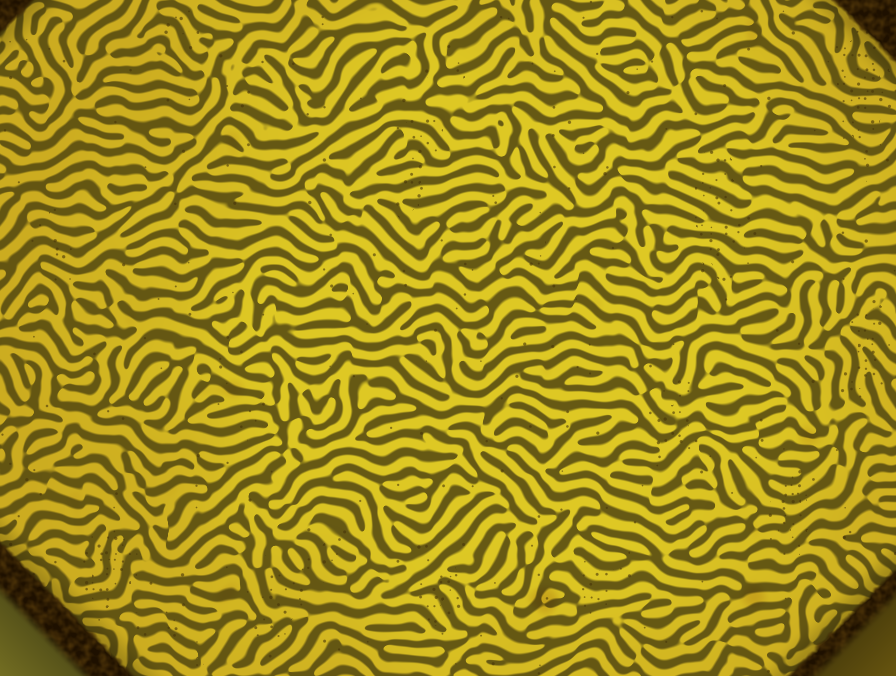
This pattern is drawn by a WebGL 2 fragment shader. Its source:

```glsl
#version 300 es
precision highp float;
// Labyrinth of olive worms on a golden film, seen in an eight-sided frame.
// Wave kernels, mostly horizontal but steered by gradient noise, agree on their
// phases with their neighbours; their normalised sum gives even, winding stripes.

uniform vec2 u_resolution;
out vec4 fragColor;

const float TAU = 6.28319;
const float PERIOD = 0.0264;        // stripe spacing, in canvas heights
const float CELL = 0.85;            // kernel spacing, in periods
const int SIDE = 11;                // kernels along one side of the local block

vec4 kernels[SIDE * SIDE];          // centre (periods), wave angle, phase (turns)

vec2 hash2(vec2 p) {
    vec3 q = fract(p.xyx * vec3(0.1031, 0.1030, 0.0973));
    q += dot(q, q.yzx + 33.33);
    return fract((q.xx + q.yz) * q.zy);
}

vec2 unitVector(float angle) { return vec2(cos(angle), sin(angle)); }

float cornerSlope(vec2 cell, vec2 offset) {
    return dot(unitVector(TAU * hash2(cell + 71.0).x), offset);
}

float gradientNoise(vec2 p) {
    vec2 i = floor(p), f = p - i;
    vec2 u = f * f * f * (f * (f * 6.0 - 15.0) + 10.0);
    vec2 e = vec2(1.0, 0.0);
    return mix(mix(cornerSlope(i, f), cornerSlope(i + e, f - e), u.x),
               mix(cornerSlope(i + e.yx, f - e.yx), cornerSlope(i + 1.0, f - 1.0), u.x), u.y);
}

// Wave direction at q (periods): upright, bent by an arch, stacked bends and turns.
float waveAngle(vec2 q) {
    float arch = -1.2 * (q.x * PERIOD - 0.66) * (q.y * PERIOD - 0.4);
    float bends = 2.3 * gradientNoise(q / vec2(2.2, 4.6) + 13.0);
    return 0.25 * TAU + arch + bends + 2.0 * gradientNoise(q / 4.6 + 47.0);
}

// Refits the phases of one checkerboard colour to their four neighbours.
void alignPhases(ivec2 home, int margin, int parity) {
    for (int y = margin; y < SIDE - margin; y++) {
        for (int x = margin; x < SIDE - margin; x++) {
            if (((x + y + home.x + home.y) & 1) != parity) continue;
            int slot = x + SIDE * y;
            vec4 self = kernels[slot];
            vec2 vote = 0.5 * unitVector(TAU * self.w), along = unitVector(self.z);
            for (int k = 0; k < 4; k++) {
                int side = (k & 1) * 2 - 1;
                vec4 other = kernels[slot + (k < 2 ? side : side * SIDE)];
                vec2 otherAlong = unitVector(other.z);
                float likeness = dot(along, otherAlong);
                float flip = likeness < 0.0 ? -1.0 : 1.0;
                float turns = flip * other.w
                            + 0.5 * dot(self.xy - other.xy, along + flip * otherAlong);
                vote += abs(likeness) * unitVector(TAU * turns);
            }
            kernels[slot].w = atan(vote.y, vote.x) / TAU;
        }
    }
}

// Normalised stripe wave, from -1 (worm) to 1 (film).
float labyrinth(vec2 q) {
    vec2 home = floor(q / CELL);
    for (int i = 0; i < SIDE * SIDE; i++) {
        vec2 cell = home + vec2(i % SIDE, i / SIDE) - 5.0;
        vec2 centre = (cell + 0.15 + 0.7 * hash2(cell + 17.0)) * CELL;
        kernels[i] = vec4(centre, waveAngle(centre), hash2(cell + 203.0).y);
    }
    for (int pass = 0; pass < 3; pass++) alignPhases(ivec2(home), pass + 1, pass & 1);

    vec2 wave = vec2(0.0), along = unitVector(waveAngle(q));
    for (int i = 0; i < 25; i++) {
        vec4 kernel = kernels[i % 5 + 3 + SIDE * (i / 5 + 3)];
        vec2 offset = q - kernel.xy, direction = unitVector(kernel.z);
        float reach = max(1.0 - dot(offset, offset) / (4.0 * CELL * CELL), 0.0);
        float likeness = clamp(2.0 * dot(direction, along), -1.0, 1.0);
        vec2 ripple = unitVector(TAU * (dot(offset, direction) + kernel.w));
        wave += reach * reach * reach * ripple * vec2(1.0, likeness);
    }
    return wave.x / sqrt(dot(wave, wave) + 0.15);
}

// Fine dirt, gathered in clusters.
float specks(vec2 p) {
    vec2 grid = p / 0.011, cell = floor(grid), random = hash2(cell + 411.0);
    float cluster = gradientNoise(vec2(p.x * 9.0, p.y * 4.0) + 31.0);
    float present = step(random.x, 0.02 + 0.5 * smoothstep(0.2, 0.55, cluster));
    float radius = mix(0.06, 0.2, random.y);
    float dist = length(grid - cell - 0.3 - 0.4 * hash2(cell + 97.0));
    return present * (1.0 - smoothstep(radius - 0.07, radius + 0.12, dist));
}

void main() {
    float aspect = u_resolution.x / u_resolution.y;
    vec2 p = gl_FragCoord.xy / u_resolution.y;
    bool left = p.x < 0.5 * aspect, low = p.y < 0.5;

    // Film and worms under uneven lamp light
    vec2 q = p / PERIOD;
    vec2 wobble = vec2(gradientNoise(q / 1.9 + 5.0), gradientNoise(q / 1.9 + 57.0));
    float film = smoothstep(-0.6, 0.36, labyrinth(q + 0.22 * wobble));
    float cloud = gradientNoise(p * 5.0 + 7.0);
    float shade = smoothstep(0.3, 0.75, length(p - vec2(0.57 * aspect, 0.52)) + 0.12 * cloud);
    vec3 gold = mix(vec3(0.87, 0.785, 0.14), vec3(0.80, 0.675, 0.125), shade);
    vec3 olive = mix(vec3(0.40, 0.35, 0.08), vec3(0.39, 0.335, 0.07), shade);
    vec3 color = mix(olive, gold, film);

    // Brown stains and dirt
    float stain = smoothstep(0.42, 0.7, gradientNoise(p * 13.0 + 5.0));
    color = mix(color, color * vec3(0.86, 0.74, 0.6), 0.6 * stain);
    color = mix(color, vec3(0.27, 0.20, 0.03), 0.6 * specks(p));

    // Frame: mottled brown rim, then blurred olive ground in the lower corners
    vec2 fromCorner = min(p, vec2(aspect, 1.0) - p);
    float cut = low ? (left ? 0.140 : 0.112) : (left ? 0.035 : 0.065);
    float depth = cut - 0.7071 * (fromCorner.x + fromCorner.y);
    float grit = gradientNoise(p * 75.0) + 0.5 * gradientNoise(p * 150.0);
    vec3 rim = vec3(0.18, 0.11, 0.01) + vec3(0.16, 0.12, 0.03) * max(grit, -0.4);
    float pastRim = depth - (left ? 0.048 : 0.025);
    vec3 ground = left ? vec3(0.44, 0.42, 0.13) : vec3(0.40, 0.33, 0.06);
    ground *= 0.75 + 3.0 * max(pastRim, 0.0);
    rim = mix(rim, ground, low ? smoothstep(-0.008, 0.012, pastRim) : 0.0);
    color *= 1.0 - 0.2 * smoothstep(-0.04, 0.0, depth);
    color = mix(color, rim, smoothstep(-0.004, 0.004, depth + 0.004 * grit));

    fragColor = vec4(color, 1.0);
}
```
